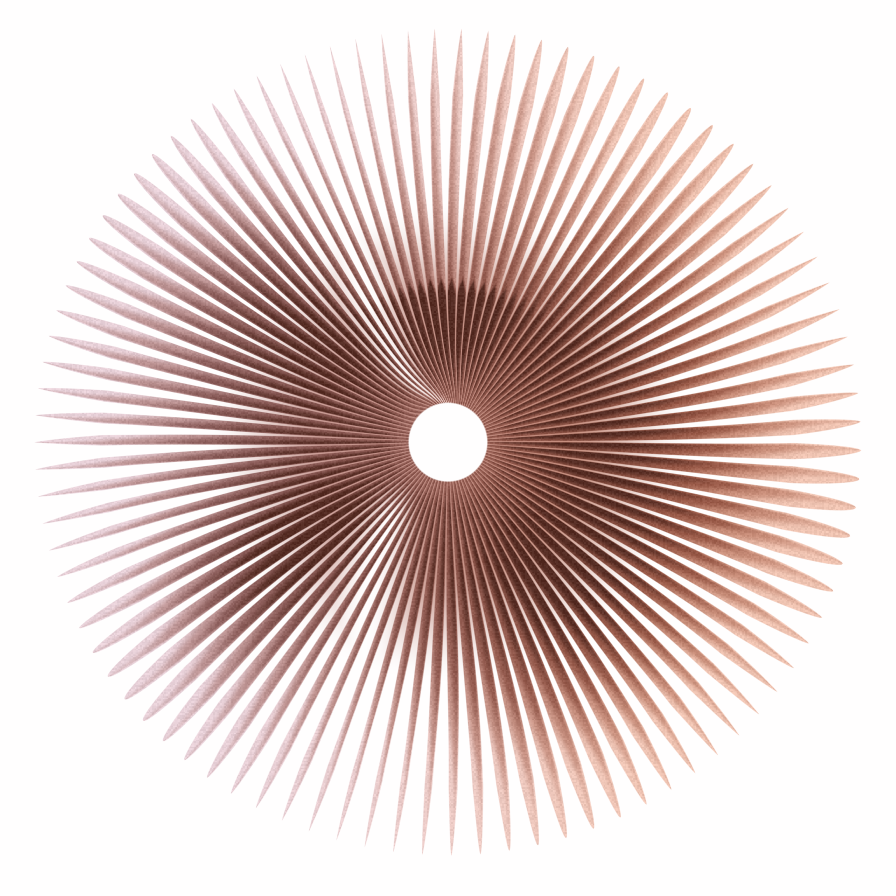
Reproduce this background procedurally as a Shadertoy shader.

```glsl
// A radial fan of curved copper-rose blades around a round white hole.
#define BLADES 93.0
#define CENTER vec2(0.5, 0.5065)
#define HOLE_RADIUS 0.044
#define FAN_RADIUS 0.461
#define TIP_LENGTH 0.075
#define BEND 0.3
#define GRAIN 0.07
#define PAPER vec3(1.0, 0.995, 0.995)
#define DARK vec3(0.33, 0.17, 0.135)

const float TAU = 6.2831853;

float hash(vec2 p) {
    return fract(sin(dot(p, vec2(127.1, 311.7))) * 43758.5453);
}

// Smooth periodic bump around a direction; center and width in degrees.
float lobe(float angle, float center, float width) {
    float w = radians(width);
    return exp((cos(angle - radians(center)) - 1.0) / (w * w));
}

// Blade count up to an angle, packed more closely at the upper left.
float bladePhase(float a) {
    return BLADES * a / TAU + 0.7925 - 0.605 * cos(a) - 0.44 * sin(a)
         + 0.1 * cos(2.0 * a);
}

// Sweeping bands where the blades turn edge-on and let the paper through.
float openBands(float r, float a) {
    float upperCenter = 122.0 - 30.0 * exp((HOLE_RADIUS - r) / 0.014)
                      - 40.0 * max(r - 0.1, 0.0);
    float upper = lobe(a, upperCenter, 5.0 + 18.0 * r);
    float lower = lobe(a, 222.0 + 105.0 * r, 7.0 + 24.0 * r)
                * smoothstep(0.05, 0.11, r);
    float right = 0.65 * lobe(a, 62.0, 6.0) * smoothstep(0.19, 0.25, r);
    float left = 0.5 * lobe(a, 196.0, 7.0) * smoothstep(0.2, 0.32, r);
    return min(upper + lower + right + left, 1.0);
}

// Copper ramp from shadow to pale tip, cooler at the left, warmer at the right.
vec3 copper(float tone, float side) {
    vec3 mid = mix(vec3(0.55, 0.37, 0.36), vec3(0.60, 0.35, 0.28), side);
    vec3 rose = mix(vec3(0.74, 0.58, 0.58), vec3(0.79, 0.56, 0.48), side);
    vec3 pale = mix(vec3(0.91, 0.82, 0.85), vec3(0.94, 0.77, 0.70), side);
    vec3 color = mix(DARK, mid, smoothstep(0.0, 0.4, tone));
    color = mix(color, rose, smoothstep(0.35, 0.7, tone));
    return mix(color, pale, smoothstep(0.65, 1.0, tone));
}

void mainImage(out vec4 fragColor, in vec2 fragCoord) {
    float size = min(iResolution.x, iResolution.y);
    vec2 p = (fragCoord - 0.5 * iResolution.xy) / size + 0.5 - CENTER;
    float pixel = 1.0 / size;
    float r = max(length(p), 0.001);
    float a = atan(p.y, p.x);
    float side = smoothstep(-0.3, 0.3, p.x);

    // Blade coordinate, with a gentle bend and a tight twist above the hole
    float twist = 0.4 * exp((HOLE_RADIUS - r) / 0.025) * lobe(a, 110.0, 25.0);
    float bend = BEND * sin(0.5 * TAU * r / FAN_RADIUS) * sin(2.0 * a + 0.6);
    float phase = bladePhase(a + twist) + bend;
    float u = fract(phase + 0.5) - 0.5;
    float soft = min(0.4, BLADES * pixel / (TAU * r) * 0.75);

    // Blade width: broad near the hole, fluctuating and tapered at the rim
    float bands = openBands(r, a);
    float waveAngle = a - 0.15 * cos(a - radians(215.0));
    float broad = 0.5 + 0.5 * cos(5.0 * (waveAngle - radians(67.0)));
    float outer = smoothstep(0.13, 0.40, r);
    float width = mix(0.83, mix(0.47, 0.73, broad), outer);
    width *= 1.0 - bands * mix(0.35, 0.48, outer);
    float tip = clamp((FAN_RADIUS - r) / TIP_LENGTH, 0.0, 1.0);
    width *= pow(tip, mix(0.85, 0.5, broad));
    float blade = smoothstep(-soft, soft, 0.5 * width - abs(u));
    blade *= smoothstep(-pixel, pixel, FAN_RADIUS - r);

    // Broad light and shadow, including the serrated fold at the top
    float shadow = lobe(a, 214.0, 12.0) + 0.7 * lobe(a, 140.0, 17.0)
                 + 0.65 * lobe(a, -20.0, 28.0) + 0.6 * lobe(a, -55.0, 14.0)
                 + 0.35 * lobe(a, 38.0, 14.0);
    float tone = 0.23 + 0.77 * smoothstep(0.14, 0.47, r);
    tone -= 0.28 * shadow * smoothstep(0.07, 0.16, r)
          * (1.0 - smoothstep(0.26, 0.43, r));
    float foldEdge = smoothstep(0.175, 0.19, r + 0.035 * abs(u));
    float fold = lobe(a, 88.0, 17.0);
    tone += fold * mix(-0.28 * smoothstep(0.065, 0.13, r),
                       0.24 * (1.0 - smoothstep(0.25, 0.4, r)), foldEdge);
    tone += 0.1 * bands + 0.17 * (1.0 - smoothstep(0.044, 0.08, r));

    // Rounded relief across each blade and fine metallic grain
    float across = clamp(u / max(width, 0.05) + 0.5, 0.0, 1.0);
    float relief = mix(0.16, -0.12, smoothstep(0.0, 0.8, across));
    relief += 0.2 * smoothstep(0.82, 1.0, across);
    tone += relief * (1.0 - soft);
    vec3 metal = copper(clamp(tone, 0.0, 1.0), side);
    metal += GRAIN * (hash(floor((p + 1.0) * 512.0)) - 0.5);

    // Bright ridges between blades open into clear gaps toward the rim
    float opening = max(smoothstep(0.13, 0.27, r), bands);
    opening *= 1.0 - 0.6 * fold * (1.0 - foldEdge);
    vec3 ridge = mix(vec3(0.79, 0.62, 0.60), vec3(0.78, 0.55, 0.48), side);
    vec3 color = mix(mix(ridge, PAPER, opening), metal, blade);

    // Central hole
    float hole = 1.0 - smoothstep(-pixel, pixel, r - HOLE_RADIUS);
    color = mix(color, PAPER, hole);
    fragColor = vec4(clamp(color, 0.0, 1.0), 1.0);
}
```
